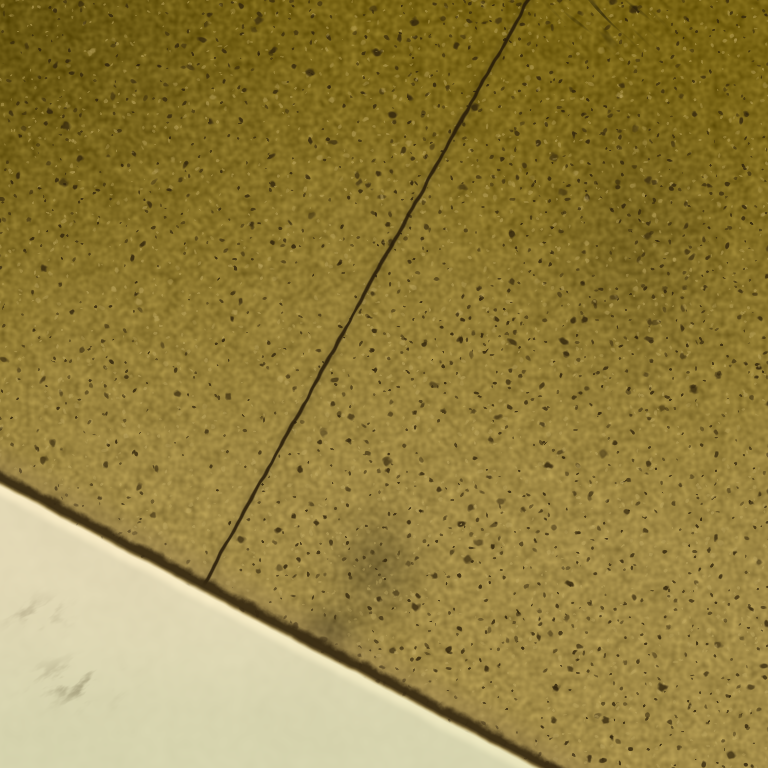
A three.js fragment shader for this texture:

```glsl
// Speckled ochre stone slab with a diagonal crack, above a pale smooth corner.
varying vec2 vUv;

vec2 hash2(vec2 p) {
  p = vec2(dot(p, vec2(127.1, 311.7)), dot(p, vec2(269.5, 183.3)));
  return fract(sin(p) * 43758.55);
}

float gradientNoise(vec2 p) {
  vec2 i = floor(p), f = fract(p);
  vec2 w = f * f * f * (f * (f * 6.0 - 15.0) + 10.0);
  vec2 e = vec2(1.0, 0.0);
  float a = dot(hash2(i) * 2.0 - 1.0, f);
  float b = dot(hash2(i + e.xy) * 2.0 - 1.0, f - e.xy);
  float c = dot(hash2(i + e.yx) * 2.0 - 1.0, f - e.yx);
  float d = dot(hash2(i + e.xx) * 2.0 - 1.0, f - e.xx);
  return mix(mix(a, b, w.x), mix(c, d, w.x), w.y);
}

float fbm(vec2 p) {
  float sum = 0.0, amp = 0.6;
  for (int i = 0; i < 4; i++) {
    sum += amp * gradientNoise(p);
    p = mat2(1.6, 1.2, -1.2, 1.6) * p + 7.3;
    amp *= 0.55;
  }
  return sum;
}

mat2 rotate(float a) {
  return mat2(cos(a), sin(a), -sin(a), cos(a));
}

// One irregular, randomly turned grain in a share of the grid cells
float specks(vec2 p, float density, float seed) {
  vec2 id = floor(p);
  vec2 place = hash2(id + seed), kind = hash2(id + seed + 31.7);
  vec2 q = rotate(kind.y * 6.28) * (fract(p) - 0.26 - 0.48 * place);
  q.y *= 1.0 + place.x;
  float r = mix(0.1, 0.24, kind.y * kind.y);
  float d = length(q) + 0.12 * gradientNoise(p * 5.0);
  return step(kind.x, density) * (1.0 - smoothstep(r * 0.45, r * 1.15, d)) * mix(0.5, 1.0, place.y);
}

// Soft round patch: 1 at its centre, fading outwards
float patchAt(vec2 p, vec2 centre, vec2 size) {
  vec2 q = (p - centre) / size;
  return exp(-dot(q, q));
}

vec3 slab(vec2 p) {
  // Broad light, deeper and more yellow towards the top corners
  float shade = smoothstep(0.3, 1.1, p.y + 0.18 * abs(p.x - 0.45) + 0.12 * fbm(p * 3.0));
  vec3 col = mix(vec3(0.635, 0.545, 0.275), vec3(0.47, 0.39, 0.07), shade);
  col *= 1.0 - 0.1 * patchAt(p, vec2(0.83, 0.69), vec2(0.1, 0.16));
  col *= 1.0 - 0.14 * patchAt(p, vec2(0.0, 1.0), vec2(0.3, 0.25));
  col *= 1.0 - 0.22 * patchAt(p, vec2(0.49, 0.26), vec2(0.05, 0.06));
  col *= 1.0 - 0.3 * patchAt(p, vec2(0.43, 0.18), vec2(0.035, 0.03));

  // Fine mottling
  col += vec3(0.12, 0.11, 0.08) * fbm(p * 38.0);
  col += vec3(0.13, 0.12, 0.08) * gradientNoise(p * 125.0);

  // Pale and dark grains, gathered in loose clusters
  float cluster = 0.3 + 0.45 * fbm(p * 6.0 + 3.0) + 0.12 * smoothstep(0.2, 0.6, p.x);
  for (int i = 0; i < 3; i++) {
    float k = float(i);
    vec2 q = rotate(0.5 + k * 1.1) * p;
    col = mix(col, vec3(0.76, 0.67, 0.39), 0.5 * specks(q * (43.0 + 9.0 * k), 0.28, 50.0 + k));
    col = mix(col, vec3(0.2, 0.15, 0.05), 0.88 * specks(q * (33.0 + 11.0 * k), cluster, 11.0 + k));
  }

  // Faint scratches in the upper right
  vec2 s = rotate(0.75) * (p - vec2(0.79, 0.98));
  float scratch = smoothstep(0.12, 0.4, gradientNoise(s * vec2(18.0, 150.0)));
  col *= 1.0 - 0.45 * scratch * patchAt(p, vec2(0.79, 0.98), vec2(0.05, 0.035));
  return col;
}

vec3 paleCorner(vec2 p) {
  vec3 col = mix(vec3(0.89, 0.85, 0.71), vec3(0.84, 0.83, 0.68), smoothstep(0.3, 0.0, p.y));
  col += 0.025 * fbm(p * 9.0) + 0.012 * gradientNoise(p * 60.0);
  float smudge = patchAt(p, vec2(0.1, 0.11), vec2(0.05, 0.025)) + 0.6 * patchAt(p, vec2(0.05, 0.2), vec2(0.04, 0.02));
  vec2 q = rotate(-0.6) * p;
  return col - vec3(0.2, 0.21, 0.2) * smudge * smoothstep(0.0, 0.35, fbm(q * vec2(20.0, 50.0)));
}

void main() {
  vec2 p = vUv;
  float wobble = 0.004 * gradientNoise(p * 22.0) + 0.002 * gradientNoise(p * 70.0);
  float edge = (p.y - 0.368 + 0.528 * p.x) / 1.131 + 0.5 * wobble;

  vec3 col = slab(p);
  col = mix(col, vec3(0.6, 0.51, 0.32), 0.4 * smoothstep(0.06, 0.015, edge));

  // Thin crack, with a width that varies along its length
  float crack = abs(p.x - 0.276 - 0.5546 * (p.y - 0.258) + wobble) / 1.143;
  float width = 0.0022 + 0.0018 * gradientNoise(vec2(p.y * 28.0, 4.0));
  float line = 1.0 - smoothstep(width * 0.4, width + 0.0013, crack);
  col = mix(col, vec3(0.17, 0.12, 0.04), 0.88 * line * smoothstep(0.005, 0.015, edge));
  col *= 1.0 - 0.1 * smoothstep(0.012, 0.0, crack);

  // Dark seam between the slab and the corner, then a bright rim
  float seam = smoothstep(0.0, 0.007, edge) * (1.0 - smoothstep(0.012, 0.022, edge + 0.008 * fbm(p * 45.0)));
  col = mix(col, vec3(0.2, 0.15, 0.06), 0.9 * seam);
  vec3 pale = paleCorner(p) + vec3(0.08, 0.07, 0.06) * smoothstep(-0.018, -0.004, edge);
  col = mix(pale, col, smoothstep(-0.002, 0.004, edge));

  gl_FragColor = vec4(clamp(col, 0.0, 1.0), 1.0);
}
```
